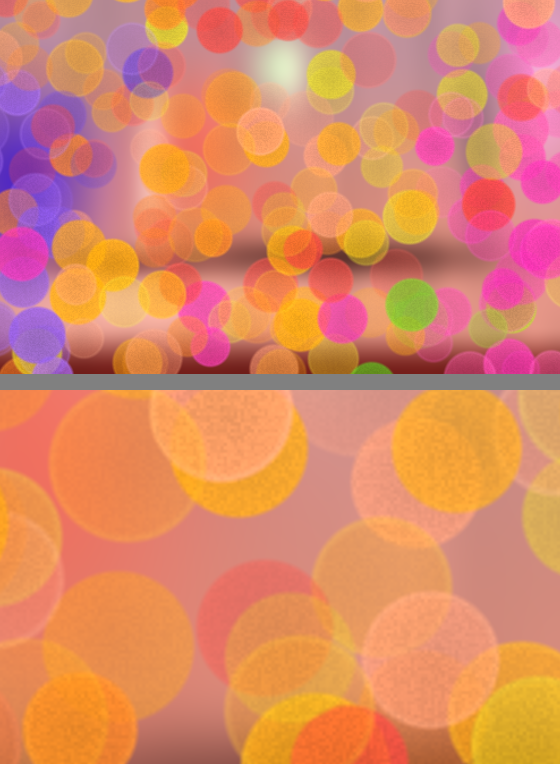
Top, the full canvas; bottom, a detail of the centre.
This background is drawn by a Shadertoy shader. Its source:

```glsl
// Overlapping translucent bokeh discs in warm and neon colours over a blurred backdrop.

float hash(vec2 p) {
    return fract(sin(dot(p, vec2(127.1, 311.7))) * 43758.5453);
}

float noise(vec2 p) {
    vec2 i = floor(p), f = fract(p);
    f = f * f * (3.0 - 2.0 * f);
    return mix(mix(hash(i), hash(i + vec2(1, 0)), f.x),
               mix(hash(i + vec2(0, 1)), hash(i + vec2(1, 1)), f.x), f.y);
}

// Soft elliptical spot
float glow(vec2 p, vec2 center, vec2 size) {
    vec2 d = (p - center) / size;
    return exp(-dot(d, d));
}

// Out-of-focus scene behind the discs
vec3 backdrop(vec2 p) {
    vec3 col = mix(vec3(0.86, 0.56, 0.50), vec3(0.74, 0.56, 0.60), smoothstep(0.4, 0.9, p.y));
    col = mix(col, vec3(1.0, 0.42, 0.34), 0.8 * glow(p, vec2(0.52, 0.60), vec2(0.16, 0.22)));
    col = mix(col, vec3(0.98, 0.80, 0.72), 0.8 * glow(p, vec2(0.40, 0.52), vec2(0.05, 0.25)));
    col = mix(col, vec3(0.30, 0.14, 0.80), 0.95 * glow(p, vec2(0.05, 0.52), vec2(0.20, 0.24)));
    col = mix(col, vec3(0.90, 0.97, 0.80), 0.9 * glow(p, vec2(0.75, 0.82), vec2(0.08, 0.10)));
    col = mix(col, vec3(0.48, 0.36, 0.42), 0.7 * glow(p, vec2(1.28, 0.66), vec2(0.07, 0.24)));
    col = mix(col, vec3(1.0, 0.68, 0.88), 0.8 * glow(p, vec2(1.46, 0.78), vec2(0.12, 0.32)));
    col = mix(col, vec3(0.25, 0.10, 0.09), 0.8 * glow(p, vec2(0.90, 0.31), vec2(0.38, 0.055)));
    col = mix(col, vec3(0.36, 0.10, 0.12), 0.6 * glow(p, vec2(0.34, 0.29), vec2(0.20, 0.04)));
    col = mix(col, vec3(1.0, 0.74, 0.68), 0.85 * glow(p, vec2(0.45, 0.18), vec2(0.55, 0.08)));
    col = mix(col, vec3(0.38, 0.04, 0.03), 0.85 * smoothstep(0.13, 0.0, p.y));
    return col * (0.95 + 0.1 * noise(p * vec2(14.0, 4.0)));
}

// Random light colour, biased by where the disc sits
vec3 lightColor(vec2 c, float pick, float region) {
    vec3 col = vec3(1.0, 0.68, 0.05);
    if (pick > 0.30) col = vec3(0.98, 0.52, 0.14);
    if (pick > 0.46) col = vec3(0.96, 0.28, 0.25);
    if (pick > 0.68) col = vec3(1.0, 0.62, 0.46);
    if (pick > 0.80) col = vec3(0.90, 0.86, 0.12);

    float violet = 0.48 * smoothstep(0.55, 0.1, c.x) * smoothstep(1.0, 0.75, c.y);
    float magenta = 0.5 * smoothstep(0.95, 1.35, c.x) + 0.14 * smoothstep(0.4, 0.1, c.y);
    float green = 0.34 * smoothstep(0.8, 1.2, c.x) * smoothstep(0.45, 0.25, c.y);
    if (region < violet) col = mix(vec3(0.36, 0.22, 0.80), vec3(0.66, 0.42, 0.95), pick);
    else if (region < violet + magenta) col = mix(vec3(0.96, 0.12, 0.72), vec3(1.0, 0.42, 0.66), pick);
    else if (region > 1.0 - green) col = mix(vec3(0.32, 0.78, 0.12), vec3(0.72, 0.88, 0.10), pick);
    return col;
}

void mainImage(out vec4 fragColor, in vec2 fragCoord) {
    vec2 p = fragCoord / iResolution.y;
    float pixel = 1.0 / iResolution.y;
    vec3 col = backdrop(p);
    float grain = noise(p * 330.0) - 0.5;

    // Jittered 17 x 11 grid, visited in scrambled order so overlaps vary
    for (int i = 0; i < 187; i++) {
        int k = (i * 71) % 187;
        vec2 cell = vec2(k % 17, k / 17);
        vec2 jitter = vec2(hash(cell + 3.1), hash(cell + 17.7)) - 0.5;
        vec2 c = (cell + 0.5 + 1.7 * jitter) * vec2(0.096, 0.099) - vec2(0.06, 0.045);

        float radius = mix(0.051, 0.077, hash(cell + 41.3));
        float d = length(p - c) - radius;
        float soft = 0.0022 + pixel;
        if (d > soft) continue;

        float strength = hash(cell + 59.9);
        vec3 light = lightColor(c, hash(cell + 73.2), hash(cell + 97.4));
        float disc = smoothstep(soft, -soft, d);
        float rim = smoothstep(-0.009, -0.002, d) * disc;
        float alpha = mix(0.24, 0.84, strength * strength);

        // Slightly brighter towards the edge, with a thin luminous rim
        light *= 0.95 + 0.08 * smoothstep(-radius, 0.0, d) + 0.10 * grain;
        col = mix(col, light, alpha * disc);
        col += rim * 0.13 * hash(cell + 83.6) * (light + 0.15) * (1.1 - col);
    }

    fragColor = vec4(clamp(col, 0.0, 1.0), 1.0);
}
```
